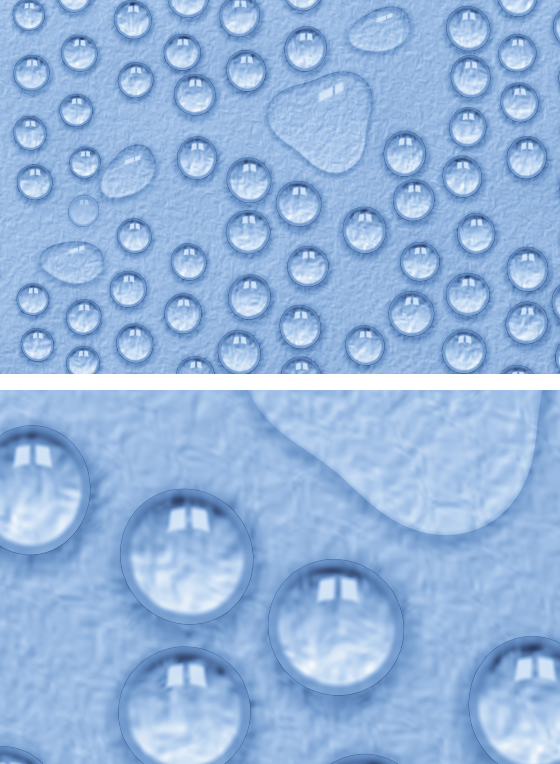
Top, the full canvas; bottom, a detail of the centre.
This texture is drawn by a WebGL 2 fragment shader. Its source:

```glsl
#version 300 es
precision highp float;

uniform vec2 u_resolution;
out vec4 outColor;

const float CELL = 0.146;            // spacing of the drops
const float JITTER = 0.22;           // scatter inside a cell
const float DRIFT = 0.05;            // slow bending of the rows
const vec2 DROP_RADIUS = vec2(0.046, 0.057);
const int PUDDLES = 4;
const float PAPER_TONE = 0.59;
const float PAPER_GRAIN = 0.17;
const float DROP_GRAIN = 0.30;
const vec3 SHADES[8] = vec3[8](
  vec3(0.14, 0.21, 0.34), vec3(0.24, 0.34, 0.51), vec3(0.34, 0.49, 0.70), vec3(0.44, 0.60, 0.80),
  vec3(0.55, 0.69, 0.86), vec3(0.64, 0.76, 0.91), vec3(0.76, 0.85, 0.95), vec3(0.95, 0.97, 0.99));

float hash(vec2 p) {
  vec3 h = fract(vec3(p.xyx) * 0.1031);
  h += dot(h, h.yzx + 33.33);
  return fract((h.x + h.y) * h.z);
}

float noise(vec2 p) {
  vec2 i = floor(p), f = fract(p);
  f = f * f * (3.0 - 2.0 * f);
  return mix(mix(hash(i), hash(i + vec2(1, 0)), f.x),
             mix(hash(i + vec2(0, 1)), hash(i + vec2(1, 1)), f.x), f.y);
}

// Felted paper, lit from the upper left
float fibres(vec2 p) {
  p += 0.012 * vec2(noise(p * 45.0), noise(p * 45.0 + 19.0));
  return 0.6 * noise(p * 85.0) + 0.4 * noise(p * 185.0 + 7.0);
}

float relief(vec2 p) {
  vec2 lean = vec2(-0.0022, 0.0028);
  return fibres(p - lean) - fibres(p + lean);
}

// Signed distance to the nearest puddle; local runs from -1 to 1 inside it
float puddleDistance(vec2 p, out vec2 local) {
  float aspect = u_resolution.x / u_resolution.y, nearest = 1e3;
  for (int i = 0; i < PUDDLES; i++) {
    float k = float(i), small = min(k, 1.0);
    vec2 q = p - fract(vec2(0.58, 0.68) + k * vec2(0.55, 0.62)) * vec2(aspect, 1.0);
    float tilt = small * (0.45 - 0.4 * k);
    vec2 axes = mix(vec2(0.135, 0.128), vec2(0.085, 0.056), small);
    vec2 r = mat2(cos(tilt), sin(tilt), -sin(tilt), cos(tilt)) * q / axes;
    float bulge = mix(0.15, 0.05, small) * cos(3.0 * (atan(r.y, r.x) - 0.87));
    float d = (length(r) - 1.0 - bulge) * axes.y;
    if (d < nearest) {
      nearest = d;
      local = q / axes;
    }
  }
  return nearest;
}

float box(vec2 p, vec2 halfSize, float blur) {
  vec2 m = smoothstep(halfSize + blur, halfSize - blur, abs(p));
  return m.x * m.y;
}

// Tone inside a drop, q being the position in radii
float dropTone(vec2 q, float rad, float grain) {
  float tone = mix(0.82, 0.40, smoothstep(-0.75, 0.95, q.y)) + grain;
  float rim = smoothstep(0.79, 0.91, rad);
  tone = mix(tone, 0.45 - 0.03 * q.y + 0.3 * grain, rim);
  float arc = (rad - 0.85) / 0.09;
  tone -= 0.15 * exp(-arc * arc) * smoothstep(0.0, 0.9, q.y);
  // Two window panes
  vec2 w = q - vec2(0.03, 0.56);
  w.y += 0.5 * w.x * w.x;
  vec2 pane = vec2(abs(w.x) * (1.0 + 0.5 * w.y) - 0.17, w.y);
  return mix(tone, 0.88, 0.85 * box(pane, vec2(0.12, 0.15), 0.05));
}

vec3 shade(float tone) {
  vec3 c = SHADES[0];
  for (int i = 1; i < 8; i++) {
    float low = SHADES[i - 1].r;
    c = mix(c, SHADES[i], clamp((tone - low) / (SHADES[i].r - low), 0.0, 1.0));
  }
  return c;
}

void main() {
  vec2 p = gl_FragCoord.xy / u_resolution.y;
  float px = 0.8 / u_resolution.y;
  float grain = relief(p);
  float paper = PAPER_TONE + 0.05 * (noise(p * 6.0) - 0.5) + 0.03 * (p.y - 0.5 * p.x) + PAPER_GRAIN * grain;

  // Drops on a staggered, jittered lattice
  float shadow = 0.0, cover = 0.0, wet = 0.0;
  vec2 unused;
  for (int i = -1; i <= 1; i++) {
    for (int j = -1; j <= 1; j++) {
      float column = floor(p.x / CELL) + float(i);
      float stagger = 0.5 * mod(column, 2.0);
      vec2 id = vec2(column, floor(p.y / CELL - stagger) + float(j)) + 40.0;
      vec2 c = id - 39.5 + vec2(0.0, stagger);
      c += JITTER * (vec2(hash(id), hash(id + 71.0)) - 0.5);
      c *= CELL;
      c += DRIFT * (vec2(noise(c * 3.0 + 5.0), noise(c * 3.0 + 27.0)) - 0.5);
      float r = mix(DROP_RADIUS.x, DROP_RADIUS.y, smoothstep(0.1, 0.8, c.x)) * mix(0.86, 1.05, hash(id + 13.0));
      if (hash(id + 31.0) < 0.04 || puddleDistance(c, unused) < r * 1.05) continue;

      vec2 q = (p - c) / r * vec2(1.0, 0.96);
      float rad = length(q) * (1.0 + 0.025 * sin(2.0 * atan(q.y, q.x) + 6.3 * hash(id + 3.0)));
      float body = mix(0.4, 1.0, step(0.06, hash(id + 53.0)));
      float under = smoothstep(1.38, 0.92, length(q + vec2(-0.03, 0.12)));
      shadow = max(shadow, body * under);
      float mask = smoothstep(px, -px, (rad - 1.0) * r);
      float tone = mix(0.61, dropTone(q, rad, DROP_GRAIN * relief(p * 0.8 + 3.0)), body);
      wet = mix(wet, tone, mask);
      cover = max(cover, mask);
    }
  }
  float tone = mix(paper - 0.20 * shadow, wet, cover);

  // Puddles: flat bodies with a pale lip and a slanted reflection
  vec2 local;
  float d = puddleDistance(p, local);
  vec2 below;
  float under = smoothstep(0.016, -0.004, puddleDistance(p + vec2(0.0, 0.007), below));
  tone -= 0.15 * under * (1.0 - cover);
  float pool = 0.63 - 0.05 * local.y + 0.21 * grain;
  float lip = smoothstep(-0.022, -0.006, d);
  pool += lip * mix(0.04, -0.13, smoothstep(-0.5, 0.6, local.y));
  pool -= 0.10 * smoothstep(-0.005, 0.0, d);
  vec2 glint = local - vec2(0.12, 0.58);
  glint.y -= 0.5 * glint.x;
  float streak = box(glint, vec2(0.24, 0.10), 0.05) * smoothstep(0.01, 0.04, abs(glint.x - 0.06));
  pool = mix(pool, 0.89, 0.8 * streak);
  tone = mix(tone, pool, smoothstep(px, -px, d));

  outColor = vec4(shade(tone), 1.0);
}
```
